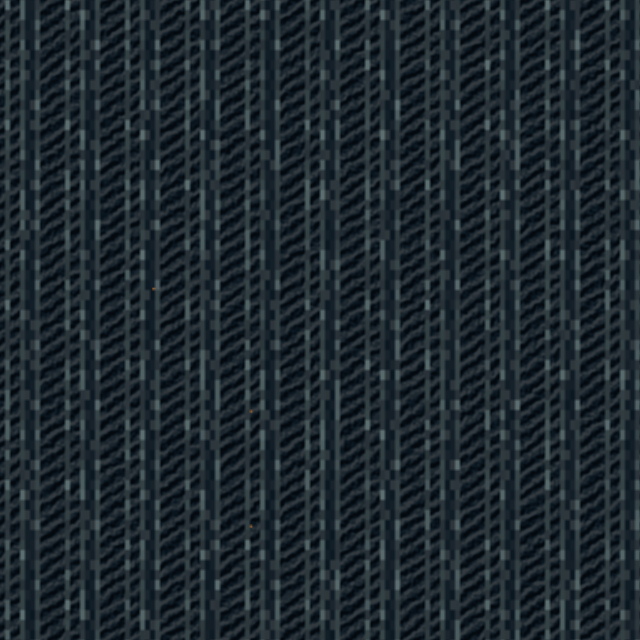
Write a WebGL 2 fragment shader that draws this texture.

```glsl
#version 300 es
precision highp float;

uniform vec2 u_resolution;
out vec4 fragColor;

#define CELLS 128.0        // weave cells across the canvas
#define PERIOD 12.0        // cells in one repeat, both ways
#define FIRST_LINE 7.0     // column of the first bright thread
#define TWIST_PITCH 3.0    // cells between rope strands
#define TWIST_SLOPE 0.65   // rise of a strand per cell
#define ROUGHNESS 0.85     // wobble of the strands
#define SOFTNESS 0.42      // edge blur in cells
#define SPARK_RATE 0.00012 // share of small warm flecks

const vec3 BLACK = vec3(0.015, 0.035, 0.055);
const vec3 NAVY  = vec3(0.04, 0.09, 0.13);
const vec3 SLATE = vec3(0.11, 0.15, 0.18);
const vec3 GREY  = vec3(0.20, 0.23, 0.25);
const vec3 TEAL  = vec3(0.23, 0.29, 0.30);
const vec3 PALE  = vec3(0.36, 0.43, 0.44);
const vec3 SPARK = vec3(0.55, 0.34, 0.16);

float hash(vec2 p) {
    vec3 q = fract(vec3(p.xyx) * 0.1031);
    q += dot(q, q.yzx + 33.33);
    return fract((q.x + q.y) * q.z);
}

float noise(vec2 p) {
    vec2 i = floor(p), f = fract(p);
    f = f * f * (3.0 - 2.0 * f);
    return mix(mix(hash(i), hash(i + vec2(1, 0)), f.x),
               mix(hash(i + vec2(0, 1)), hash(i + vec2(1, 1)), f.x), f.y);
}

// Height of the twisted strands, roughened by noise
float strandHeight(vec2 p) {
    float wobble = noise(p * 0.7) + 0.5 * noise(p * 1.7 + 19.0) - 0.75;
    float phase = (p.y - TWIST_SLOPE * p.x + ROUGHNESS * wobble) / TWIST_PITCH;
    return 0.5 * sin(6.28318 * phase) + 0.55 * noise(p * 1.5 + 7.0);
}

// Rope lit from the upper left
vec3 ropeColor(vec2 p) {
    float relief = strandHeight(p) - strandHeight(p + vec2(-0.35, 0.5));
    float light = clamp(0.46 + 0.62 * relief + 0.2 * (noise(p * 2.1) - 0.5), 0.0, 1.0);
    vec3 color = mix(BLACK, NAVY, smoothstep(0.0, 0.35, light));
    color = mix(color, SLATE, smoothstep(0.3, 0.6, light));
    return mix(color, GREY, smoothstep(0.6, 0.95, light));
}

// Bright thread with a paler knot once per repeat
vec3 threadColor(float column, float row, float kind) {
    float pair = floor(row / 2.0);
    float shift = 2.0 * floor(kind / 3.0);
    float knot = step(PERIOD - 2.0, mod(row + shift, PERIOD));
    float wear = hash(vec2(column, pair));
    vec3 color = mix(mix(SLATE, GREY, 0.45), TEAL, wear);
    float strength = knot * (0.45 + 0.55 * wear) + 0.55 * step(0.88, wear);
    return mix(color, PALE, min(strength, 1.0));
}

// Flat cells in the channel between threads
vec3 channelColor(float column, float row) {
    float pair = floor(row / 2.0);
    float tone = hash(vec2(column + 41.0, pair));
    float checker = mod(pair + column, 2.0);
    vec3 color = mix(NAVY, SLATE, clamp(0.6 * checker + 0.7 * tone - 0.15, 0.0, 1.0));
    return mix(color, GREY, 0.8 * checker * step(0.7, tone));
}

vec3 weave(vec2 p) {
    vec2 cell = floor(p);
    float kind = mod(cell.x - FIRST_LINE, PERIOD);
    bool thread = kind < 0.5 || abs(kind - 6.0) < 0.5 || abs(kind - 9.0) < 0.5;
    vec3 color;
    if (thread) color = threadColor(cell.x, cell.y, kind);
    else if (kind > 9.5) color = channelColor(cell.x, cell.y);
    else color = ropeColor(p);

    // Rare warm flecks, half a cell wide
    float fleck = step(1.0 - SPARK_RATE, hash(floor(p * 2.0) + 211.0));
    return mix(color, SPARK, fleck);
}

void main() {
    vec2 p = gl_FragCoord.xy / min(u_resolution.x, u_resolution.y) * CELLS;

    // Average a small block of samples to smooth every edge
    vec3 sum = vec3(0.0);
    for (int j = -1; j <= 1; j++)
        for (int i = -1; i <= 1; i++)
            sum += weave(p + vec2(i, j) * SOFTNESS / 3.0);
    fragColor = vec4(sum / 9.0, 1.0);
}
```
